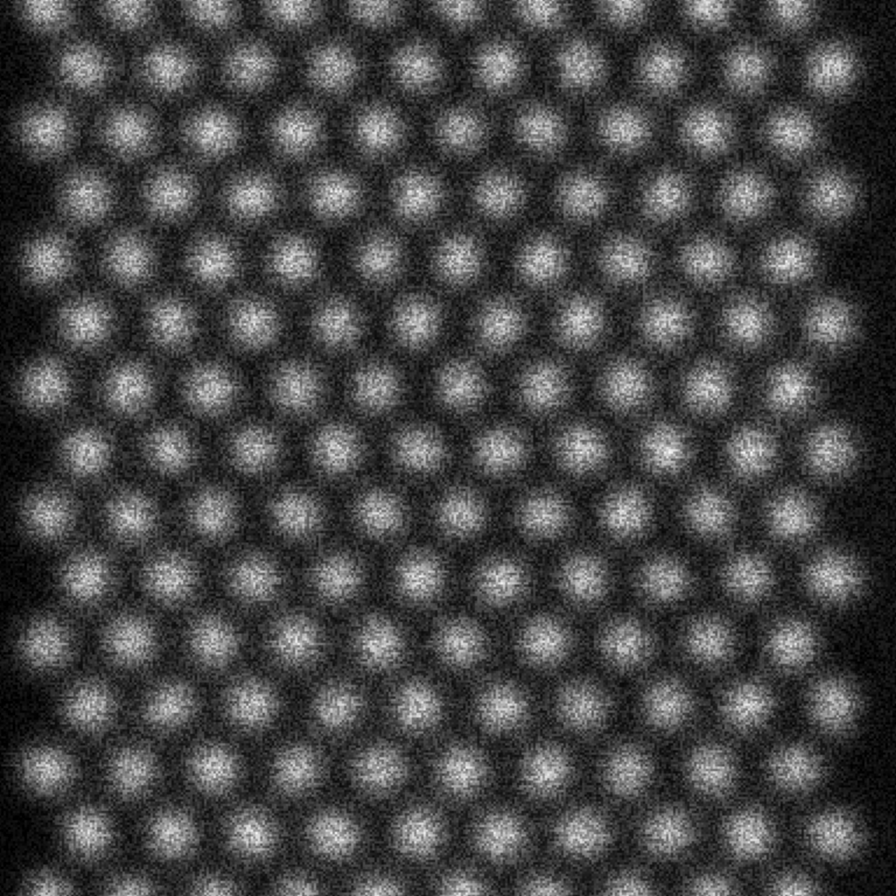
This pattern is drawn by a Shadertoy shader. Its source:

```glsl
const float COLUMNS = 10.0;                  // spots in each row
const vec2 PITCH = vec2(0.0922, 0.0713);     // spacing of spots and rows
const vec2 FIRST_SPOT = vec2(0.0515, 0.0045);// left spot of the top row
const float STAGGER = 0.0445;                // shift of every other row
const float ROW_DRIFT = 0.00025;             // slow lean of the lattice
const float SPOT_SIGMA = 0.0199;
const float SPOT_PEAK = 0.62;
const float SPOT_WANDER = 0.0045;
const float BACKGROUND = 0.062;
const float GRAIN_CELLS = 384.0;
const float GRAIN_STRENGTH = 0.28;
const float LINE_JITTER = 0.0045;
const float LINE_FLICKER = 0.10;

float hash(vec2 p) {
    vec3 q = fract(vec3(p.xyx) * 0.1031);
    q += dot(q, q.yzx + 33.33);
    return fract((q.x + q.y) * q.z);
}

// Smooth cell noise in -1..1
float cellNoise(vec2 p) {
    vec2 cell = floor(p);
    vec2 f = fract(p);
    f = f * f * (3.0 - 2.0 * f);
    float low = mix(hash(cell), hash(cell + vec2(1.0, 0.0)), f.x);
    float high = mix(hash(cell + vec2(0.0, 1.0)), hash(cell + 1.0), f.x);
    return mix(low, high, f.y) * 2.0 - 1.0;
}

float rowStart(float row) {
    return FIRST_SPOT.x + STAGGER * mod(row, 2.0) + ROW_DRIFT * row;
}

// One soft, slightly oval spot
float spot(vec2 p, float column, float row) {
    vec2 id = vec2(column, row) + 20.0;
    vec2 wander = vec2(hash(id), hash(id + 41.7)) - 0.5;
    vec2 center = vec2(rowStart(row) + column * PITCH.x,
                       FIRST_SPOT.y + row * PITCH.y);
    vec2 d = (p - center - wander * SPOT_WANDER) / SPOT_SIGMA;
    float oval = (hash(id + 83.1) - 0.5) * 0.2;
    float skew = (hash(id + 57.9) - 0.5) * 0.3;
    float r2 = dot(d * d, vec2(1.0 - oval, 1.0 + oval)) + skew * d.x * d.y;
    float gain = 0.93 + 0.14 * hash(id + 12.3);
    return gain * exp(-0.5 * r2);
}

// Sum of the nearest spots in the staggered rows
float lattice(vec2 p) {
    float nearRow = round((p.y - FIRST_SPOT.y) / PITCH.y);
    float sum = 0.0;
    for (float j = -1.0; j <= 1.0; j++) {
        float row = nearRow + j;
        float nearColumn = round((p.x - rowStart(row)) / PITCH.x);
        for (float i = -1.0; i <= 1.0; i++) {
            float column = nearColumn + i;
            if (column >= 0.0 && column < COLUMNS) sum += spot(p, column, row);
        }
    }
    return sum;
}

// Slow unevenness of the background
float haze(vec2 p) {
    float waves = sin(p.x * 7.0 + 2.0 * sin(p.y * 5.0))
                + 0.6 * sin(p.y * 11.0 - p.x * 4.0);
    float leftFade = smoothstep(-0.02, 0.12, p.x);
    return BACKGROUND * mix(0.55, 1.0, leftFade) + 0.008 * waves;
}

void mainImage(out vec4 fragColor, in vec2 fragCoord) {
    vec2 p = fragCoord / iResolution.xy;
    p.y = 1.0 - p.y;

    // Scan lines wobble sideways and flicker
    float line = p.y * GRAIN_CELLS;
    float wobble = cellNoise(vec2(7.5, line)) * LINE_JITTER;
    float flicker = 1.0 + LINE_FLICKER * cellNoise(vec2(91.5, line));

    float signal = haze(p)
                 + SPOT_PEAK * flicker * lattice(p + vec2(wobble, 0.0));

    // Grain grows with the square root of the signal
    float grain = cellNoise(p * GRAIN_CELLS + 130.0);
    float shade = signal + GRAIN_STRENGTH * sqrt(max(signal, 0.0)) * grain;

    fragColor = vec4(vec3(clamp(shade, 0.0, 1.0)), 1.0);
}
```
